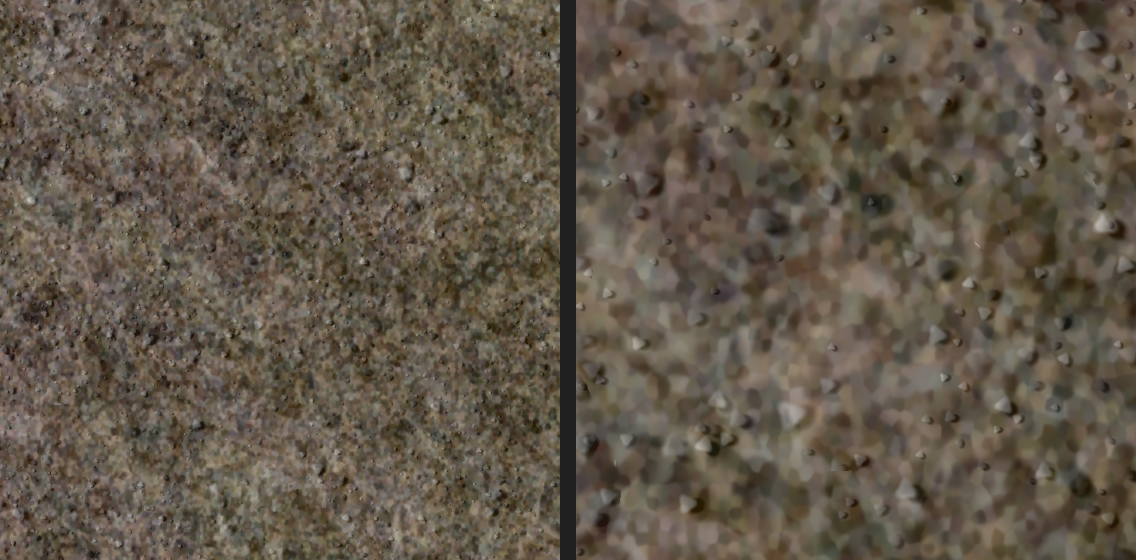
Left, the full canvas; right, a detail of the centre.
This texture is drawn by a WebGL 2 fragment shader. Its source:

```glsl
#version 300 es
precision highp float;

uniform vec2 u_resolution;
out vec4 outColor;

vec3 hash3(vec2 p) {
  vec3 q = fract(p.xyx * vec3(0.1031, 0.1030, 0.0973));
  q += dot(q, q.yxz + 33.33);
  return fract((q.xxy + q.yzz) * q.zyx);
}

// Soft cellular noise: random cell values blended by distance, centred on zero
vec3 grains(vec2 p) {
  vec2 cell = floor(p);
  vec3 sum = vec3(0.0);
  float total = 0.0;
  for (int y = -1; y <= 1; y++) {
    for (int x = -1; x <= 1; x++) {
      vec2 id = cell + vec2(x, y);
      vec2 d = id + 0.1 + 0.8 * hash3(id + 71.0).xy - p;
      float weight = exp(-6.0 * dot(d, d));
      sum += weight * hash3(id + 19.0);
      total += weight;
    }
  }
  return sum / total - 0.5;
}

// Scattered pebbles: x = signed shading, y = body coverage
vec2 pebbles(vec2 p, float density) {
  vec2 cell = floor(p);
  vec2 result = vec2(0.0);
  for (int y = -1; y <= 1; y++) {
    for (int x = -1; x <= 1; x++) {
      vec2 id = cell + vec2(x, y);
      vec3 rnd = hash3(id + 7.0);
      vec3 form = hash3(id + 133.0);
      if (form.z > density) continue;
      vec2 d = p - id - rnd.xy;
      float radius = mix(0.14, 0.36, rnd.z * rnd.z);
      float lobes = 1.0 + 0.2 * sin(3.0 * atan(d.y, d.x) + 6.28 * form.x);
      float body = 1.0 - smoothstep(0.6, 1.2, length(d) * lobes / radius);
      vec2 s = d - radius * vec2(0.8, -0.35);
      float shadow = 1.0 - smoothstep(0.5, 1.3, length(s) * lobes / radius);
      float lit = body * (mix(-0.04, 0.15, form.y) - 0.1 * d.x / radius);
      result += vec2(lit - 0.19 * shadow * (1.0 - body), body);
    }
  }
  return result;
}

// Thin bent ridges running down to the right, with a shaded far side
float ridges(vec2 p) {
  float relief = 0.0;
  for (int i = 0; i < 8; i++) {
    vec3 rnd = hash3(vec2(float(i) * 5.0 + 3.0, 41.0));
    vec3 form = hash3(vec2(float(i) * 9.0 + 2.0, 87.0));
    float angle = mix(-1.5, -0.75, form.x);
    vec2 along = vec2(cos(angle), sin(angle));
    vec2 d = p - vec2(rnd.x * 0.75, rnd.y);
    float t = dot(d, along);
    float side = dot(d, vec2(-along.y, along.x));
    float halfLength = mix(0.05, 0.12, rnd.z);
    side += (form.y - 0.3) * 3.0 * t * t + 0.003 * sin(t * 70.0 + 6.28 * form.z);
    float fade = 1.0 - smoothstep(0.6, 1.0, abs(t) / halfLength);
    float w = mix(0.004, 0.0075, form.z);
    float crest = exp(-side * side / (w * w));
    float dip = exp(-pow((side - 2.0 * w) / (1.3 * w), 2.0));
    relief += fade * (0.12 * crest - 0.06 * dip);
  }
  return relief;
}

void main() {
  vec2 p = gl_FragCoord.xy / u_resolution.y;
  vec2 warped = p + 0.006 * vec2(sin(p.y * 37.0 + 2.0 * sin(p.x * 23.0)),
                                 sin(p.x * 31.0 + 2.0 * sin(p.y * 29.0)));

  // Broad patches lie along the falling diagonal
  vec2 diagonal = vec2(warped.x + warped.y, (warped.x - warped.y) * 0.55);
  vec3 patches = grains(diagonal * 8.0 + 20.0);
  vec3 clods = grains(warped * vec2(30.0, 25.0) + 50.0);
  vec3 grit = grains(warped * vec2(86.0, 72.0) + 90.0);
  vec3 dust = grains(p * vec2(165.0, 140.0) + 200.0);

  float light = 0.35 + 0.11 * patches.x + 0.12 * clods.x + 0.21 * grit.x + 0.17 * dust.x;

  // Pebbles cluster in patches, more of them toward the left
  float density = clamp(0.24 + 0.5 * patches.y - 0.12 * p.x, 0.04, 0.6);
  vec2 stones = pebbles(p * 30.0 + 11.0, density * 0.75);
  vec2 chips = pebbles(p * 68.0 + 300.0, density * 1.2);
  float ridge = ridges(p);
  light += stones.x + 0.85 * chips.x + ridge;

  // Warm earth, olive to the right, with cooler stones and stray tinted grains
  vec3 tint = vec3(0.040, 0.0, -0.056);
  tint += vec3(-0.004, 0.003, -0.014) * (2.0 * p.x - 1.0);
  tint += vec3(0.03, 0.0, -0.035) * (clods.y + 1.2 * grit.y + dust.y);
  tint += vec3(0.012, -0.018, 0.012) * (patches.z + grit.z + dust.z);
  tint *= 1.0 - 0.55 * clamp(stones.y + 0.6 * chips.y, 0.0, 1.0);

  outColor = vec4(clamp(vec3(max(light, 0.09)) + tint, 0.0, 1.0), 1.0);
}
```
